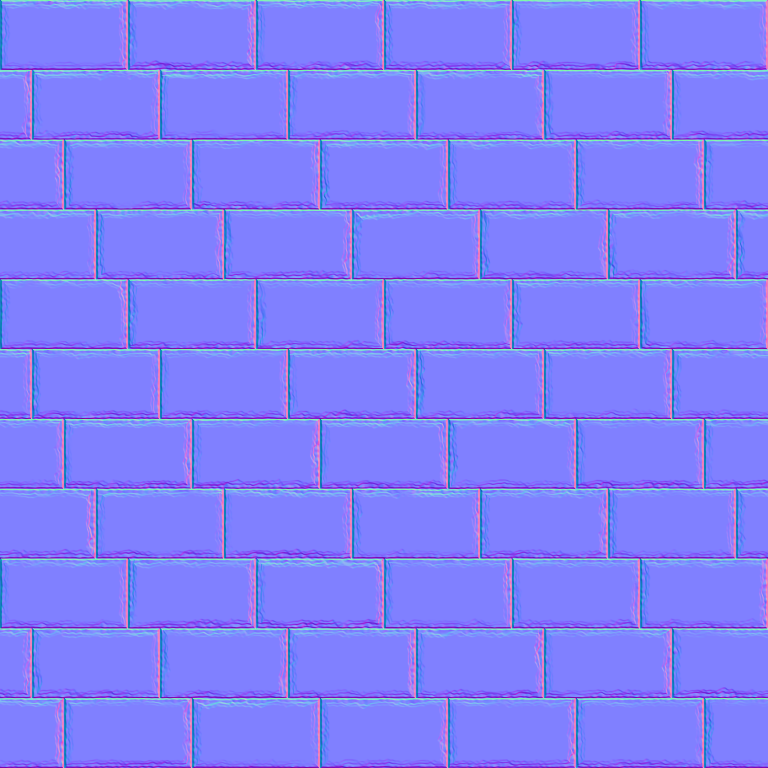
Give the GLSL for this texture map, as a WebGL 1 fragment shader.

```glsl
precision highp float;
// Tangent-space normal map of a block wall laid in quarter-shifted courses.
// A height field (narrow V joints plus two ragged ledges along every block
// edge) is differentiated numerically; the normals are averaged per pixel.

uniform vec2 u_resolution;

const vec2 BLOCKS = vec2(6.0, 11.0);       // blocks across, courses down
const float COURSE_SHIFT = 0.25;           // shift per course, in block widths
const vec2 JOINT_HALF = vec2(0.0029, 0.0020); // half width: upright, level joints
const vec2 JOINT_DEPTH = vec2(0.0066, 0.0050);
const float JOINT_WEAR = 0.0013;           // raggedness of the joint sides
// Per side: left, right, bottom, top
const vec4 CHIP_INSET = vec4(0.0068, 0.0066, 0.0056, 0.0062);
const vec4 CHIP_WIDTH = vec4(0.0030, 0.0026, 0.0030, 0.0030);
const vec4 CHIP_DEPTH = vec4(0.0012, 0.0014, 0.0016, 0.0012);
const float LEDGE_GAP = 0.0032;            // from main ledge to the fainter one
const float LEDGE_SHARE = 0.28;            // depth share of the fainter ledge
const float WAVE_FREQ = 58.0;              // wander of the chipped line
const float WAVE_AMP = 0.0042;
const float JAG_FREQ = 150.0;              // fine breaks in the chipped line
const float JAG_AMP = 0.0032;
const float WEAR_FREQ = 26.0;              // patches of stronger or weaker wear
const float WEAR_AMP = 0.0026;
const float FLAT_INSET = 0.022;            // block face is untouched beyond this
const float SLOPE_STEP = 0.0005;           // smallest sampling distance

vec2 hash2(vec2 p) {
  vec2 q = vec2(dot(p, vec2(127.1, 311.7)), dot(p, vec2(269.5, 183.3)));
  return fract(sin(q) * 43758.5);
}

float cornerRamp(vec2 cell, vec2 corner, vec2 f) {
  return dot(hash2(cell + corner) * 2.0 - 1.0, f - corner);
}

float gradientNoise(vec2 p) {
  vec2 cell = floor(p);
  vec2 f = fract(p);
  vec2 u = f * f * f * (f * (f * 6.0 - 15.0) + 10.0);
  float low = mix(cornerRamp(cell, vec2(0.0, 0.0), f),
                  cornerRamp(cell, vec2(1.0, 0.0), f), u.x);
  float high = mix(cornerRamp(cell, vec2(0.0, 1.0), f),
                   cornerRamp(cell, vec2(1.0, 1.0), f), u.x);
  return mix(low, high, u.y);
}

vec4 ledge(vec4 distanceIn) {
  return 1.0 - smoothstep(CHIP_INSET - 0.5 * CHIP_WIDTH,
                          CHIP_INSET + 0.5 * CHIP_WIDTH, distanceIn);
}

float wallHeight(vec2 p) {
  // Block lookup, courses counted from the top
  vec2 grid = vec2(p.x, 1.0 - p.y) * BLOCKS;
  grid.x -= COURSE_SHIFT * floor(grid.y);
  vec2 block = floor(grid);
  vec2 f = fract(grid);
  vec4 edge = vec4(f.x, 1.0 - f.x, 1.0 - f.y, f.y) / BLOCKS.xxyy;
  vec2 nearest = min(edge.xz, edge.yw);
  if (min(nearest.x, nearest.y) > FLAT_INSET) return 0.0;

  // Noise differs for each block
  vec2 seed = hash2(block + 3.7) * 40.0;
  float wave = gradientNoise(p * WAVE_FREQ + seed);
  float jag = gradientNoise(p * JAG_FREQ + seed.yx);
  float patchWear = gradientNoise(p * WEAR_FREQ + seed + 17.0);

  // Joint profile with slightly broken sides
  vec2 halfWidth = JOINT_HALF + JOINT_WEAR * (jag + patchWear);
  vec2 fall = JOINT_DEPTH * (1.0 - smoothstep(vec2(0.0), halfWidth, nearest));
  vec2 open = smoothstep(vec2(0.0), JOINT_HALF, nearest);

  // Main ledge and a fainter one further in
  vec4 ragged = edge + wave * WAVE_AMP - patchWear * WEAR_AMP;
  vec4 sunk = mix(ledge(ragged + jag * JAG_AMP),
                  ledge(ragged - jag * JAG_AMP - LEDGE_GAP), LEDGE_SHARE);

  // Wear varies by side, along the edge and at fine scale
  vec4 sideWear = 0.6 + 0.8 * vec4(hash2(block + 11.3), hash2(block + 29.1));
  float localWear = clamp(1.0 + 1.6 * patchWear + 0.7 * jag, 0.2, 1.7);
  vec4 loss = sunk * CHIP_DEPTH * sideWear * localWear;
  float chip = max(max(loss.x, loss.y), max(loss.z, loss.w));

  return -max(fall.x, fall.y) - chip * min(open.x, open.y);
}

vec3 wallNormal(vec2 p, float h) {
  vec2 dx = vec2(h, 0.0);
  vec2 dy = vec2(0.0, h);
  vec2 slope = vec2(wallHeight(p + dx) - wallHeight(p - dx),
                    wallHeight(p + dy) - wallHeight(p - dy)) / (2.0 * h);
  return normalize(vec3(-slope, 1.0));
}

void main() {
  float h = max(SLOPE_STEP, 0.25 / min(u_resolution.x, u_resolution.y));

  // Four samples per pixel
  vec3 sum = vec3(0.0);
  for (int i = 0; i < 4; i++) {
    float k = float(i);
    vec2 offset = vec2(mod(k, 2.0), floor(k * 0.5)) * 0.5 - 0.25;
    sum += wallNormal((gl_FragCoord.xy + offset) / u_resolution, h);
  }
  gl_FragColor = vec4(sum * 0.125 + 0.5, 1.0);
}
```
